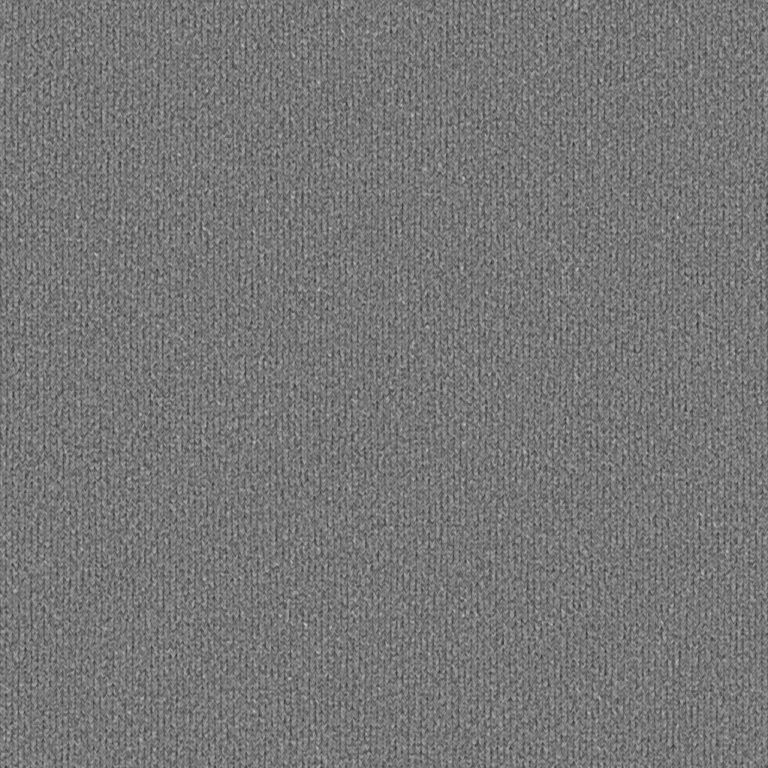
Give the GLSL for this texture, as a three.js fragment shader.

```glsl
// Fine grey melange knit: narrow vertical ribs of small V stitches with pale flecks.
#define COLUMNS 122.0
#define ROWS 168.0
#define STITCH_SLOPE 1.7
#define GRAIN_CELLS 255.0
#define FLECK_CELLS 62.0
#define FLECK_SHARE 0.24
#define BASE_GREY 0.465
#define GROOVE_DEPTH 0.085
#define STITCH_RELIEF 0.03
#define YARN_CONTRAST 0.043
#define GRAIN_CONTRAST 0.047
#define TAU 6.2831853

varying vec2 vUv;

vec2 hash2(vec2 p) {
  vec3 q = fract(p.xyx * vec3(0.1031, 0.1030, 0.0973));
  q += dot(q, q.yzx + 33.33);
  return fract((q.xx + q.yz) * q.zy);
}

// Cellular noise of toned points. Each point has a bright core and an opposite
// wide halo, so that broad blotches cancel. Mean 0, deviation near 1.
float cellNoise(vec2 p) {
  vec2 cell = floor(p);
  float sum = 0.0;
  float energy = 0.0;
  for (int j = -1; j <= 1; j++) {
    for (int i = -1; i <= 1; i++) {
      vec2 id = cell + vec2(float(i), float(j));
      vec2 offset = id + mix(vec2(0.1), vec2(0.9), hash2(id + 11.0)) - p;
      float d2 = dot(offset, offset);
      float weight = exp(-4.0 * d2) - 0.32 * exp(-1.6 * d2);
      sum += weight * (hash2(id + 71.0).x - 0.5);
      energy += weight * weight;
    }
  }
  return 3.46 * sum / sqrt(energy + 0.02);
}

// Sparse pale fibres, each a small tilted soft ellipse inside its own cell.
float flecks(vec2 uv) {
  vec2 p = uv * FLECK_CELLS;
  vec2 id = floor(p);
  vec2 dice = hash2(id + 205.0);
  vec2 d = fract(p) - mix(vec2(0.25), vec2(0.75), hash2(id + 317.0));
  d.x += (dice.y - 0.5) * 1.2 * d.y;
  float blob = 1.0 - smoothstep(0.02, 0.22, length(d * vec2(1.2, 0.9)));
  return blob * step(dice.x, FLECK_SHARE) * mix(0.3, 1.0, dice.y);
}

// Layered sines: slow drift used for bent ribs and uneven shade.
float drift(vec2 uv) {
  return 0.5 * sin(uv.x * 9.0 + 4.0 * sin(uv.y * 5.0))
       + 0.3 * sin(uv.y * 17.0 - uv.x * 13.0)
       + 0.2 * sin(uv.y * 41.0 + uv.x * 23.0);
}

void main() {
  // Rib and stitch coordinates; rows rise on both sides of each rib to form a V.
  float x = vUv.x * COLUMNS + 0.22 * drift(vUv.yx);
  float side = abs(fract(x) - 0.5);
  float row = vUv.y * ROWS - STITCH_SLOPE * side + 0.35 * drift(vUv);
  vec2 leg = vec2(x * 2.0, row);

  // Dark grooves between the ribs, broken along their length.
  float groove = smoothstep(0.22, 0.5, side);
  float depth = GROOVE_DEPTH * (1.0 + 0.5 * cellNoise(vec2(x, vUv.y * ROWS * 0.4)));

  // Relief, yarn tone and fibre grain.
  float grey = BASE_GREY + depth * (0.28 - groove);
  grey += STITCH_RELIEF * cos(TAU * row);
  grey += YARN_CONTRAST * cellNoise(leg);
  grey += GRAIN_CONTRAST * cellNoise(vUv * GRAIN_CELLS + 40.0);
  grey += 0.003 * drift(vUv * 2.0);
  grey += 0.17 * flecks(vUv);

  gl_FragColor = vec4(vec3(clamp(grey, 0.0, 1.0)), 1.0);
}
```
